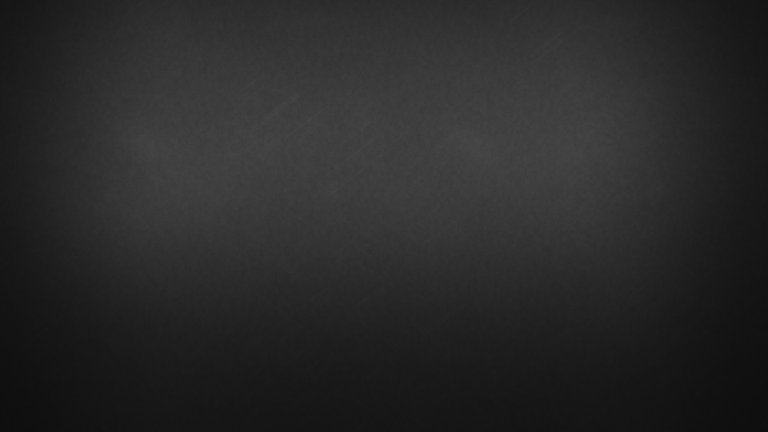
This texture is drawn by a WebGL 1 fragment shader. Its source:

```glsl
precision highp float;
// A dark slate board: a broad soft light above the middle fades to black edges.
// Layered value noise makes dust, fine grain and slanted rubbed streaks,
// with faint chalk smudges that repeat across the width.

uniform vec2 u_resolution;

const float SMUDGE_PERIOD = 0.752;

float hash(vec2 cell) {
  vec3 q = fract(vec3(cell.xyx) * 0.1031);
  q += dot(q, q.yzx + 33.33);
  return fract((q.x + q.y) * q.z);
}

float valueNoise(vec2 p) {
  vec2 cell = floor(p);
  vec2 f = fract(p);
  f = f * f * (3.0 - 2.0 * f);
  float low = mix(hash(cell), hash(cell + vec2(1.0, 0.0)), f.x);
  float high = mix(hash(cell + vec2(0.0, 1.0)), hash(cell + vec2(1.0)), f.x);
  return mix(low, high, f.y);
}

float fbm(vec2 p) {
  float total = 0.0;
  float weight = 0.5;
  for (int i = 0; i < 5; i++) {
    total += weight * valueNoise(p);
    p = mat2(1.6, 1.2, -1.2, 1.6) * p + 17.3;
    weight *= 0.5;
  }
  return total;
}

vec2 rotate(vec2 p, float angle) {
  float c = cos(angle);
  float s = sin(angle);
  return vec2(c * p.x + s * p.y, c * p.y - s * p.x);
}

// Base light, with a longer fade towards the sides and bottom.
float boardLight(vec2 uv) {
  float offset = uv.y - 0.67;
  float spread = offset < 0.0 ? 0.40 : 0.43;
  float vertical = exp(-offset * offset / (spread * spread));
  float left = smoothstep(-0.04, 0.23, uv.x);
  float right = smoothstep(-0.03, 0.27, 1.0 - uv.x);
  float sides = mix(0.24, 1.0, left * right);
  return 0.072 * mix(0.65, 1.0, sides) + 0.175 * vertical * sides;
}

// A slanted soft patch, repeated along x.
float smudge(vec2 p, vec2 center, vec2 size, float angle) {
  vec2 d = p - center;
  d.x = mod(d.x + 0.5 * SMUDGE_PERIOD, SMUDGE_PERIOD) - 0.5 * SMUDGE_PERIOD;
  d = rotate(d, angle) / size;
  return exp(-dot(d, d));
}

// Thin rubbed marks from stretched noise.
float streaks(vec2 p, float angle, float density) {
  vec2 q = rotate(p, angle) * vec2(9.0, density);
  float line = smoothstep(0.72, 0.98, valueNoise(q));
  return line * smoothstep(0.4, 0.7, fbm(p * 5.0 + angle * 7.0));
}

void main() {
  vec2 uv = gl_FragCoord.xy / u_resolution;
  vec2 p = gl_FragCoord.xy / u_resolution.y;
  float light = boardLight(uv);

  // Cloudy dust and fine grain
  float dust = fbm(p * 4.0) - 0.48;
  float grain = valueNoise(p * 230.0) - 0.5;
  float weave = valueNoise(p * vec2(130.0, 95.0) + 41.0) - 0.5;

  // Chalk residue
  float chalk = 0.9 * smudge(p, vec2(0.335, 0.665), vec2(0.065, 0.035), -0.6);
  chalk += 0.5 * smudge(p, vec2(0.266, 0.205), vec2(0.05, 0.022), -0.4);
  chalk += 0.5 * smudge(p, vec2(0.015, 0.56), vec2(0.03, 0.018), 0.7);
  chalk += 0.5 * smudge(p, vec2(0.70, 0.95), vec2(0.07, 0.015), 0.1);
  chalk += 0.5 * smudge(p, vec2(0.58, 0.66), vec2(0.14, 0.06), 0.5);
  chalk *= 0.4 + 1.1 * fbm(rotate(p, 0.6) * vec2(14.0, 40.0));

  float marks = streaks(p, 0.65, 120.0) + 0.6 * streaks(p, -0.6, 150.0);

  float texture = 0.13 * dust + 0.07 * grain + 0.06 * weave;
  texture += 0.09 * chalk + 0.055 * marks;
  float shade = light * (1.0 + texture);
  gl_FragColor = vec4(vec3(clamp(shade, 0.0, 1.0)), 1.0);
}
```
